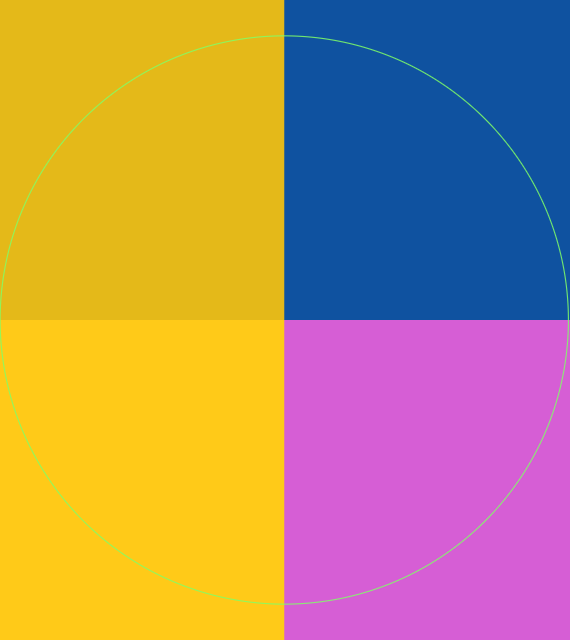
Write a WebGL 1 fragment shader that draws this background.

```glsl
precision highp float;
// Four flat colour quadrants crossed by a thin green circle.

#define CENTER vec2(0.4987, 0.5)   // crossing point, fraction of the canvas
#define RADIUS 0.4985              // circle radius, in canvas widths
#define LINE_WIDTH 0.0020          // circle stroke, in canvas widths
#define LINE_OPACITY 0.85
#define OCHRE vec3(0.894, 0.725, 0.098)
#define YELLOW vec3(1.0, 0.792, 0.094)
#define BLUE vec3(0.059, 0.322, 0.627)
#define ORCHID vec3(0.840, 0.367, 0.835)
#define GREEN vec3(0.50, 1.0, 0.40)

uniform vec2 u_resolution;

// Antialiased coverage of the positive side of a signed distance.
float coverage(float dist, float pixel) {
    return clamp(dist / pixel + 0.5, 0.0, 1.0);
}

void main() {
    // Both axes measured in canvas widths, from the crossing point.
    float pixel = 1.0 / u_resolution.x;
    vec2 p = (gl_FragCoord.xy - CENTER * u_resolution) * pixel;

    // Quadrants
    float right = coverage(p.x, pixel);
    float top = coverage(p.y, pixel);
    vec3 upper = mix(OCHRE, BLUE, right);
    vec3 lower = mix(YELLOW, ORCHID, right);
    vec3 color = mix(lower, upper, top);

    // Circle outline
    float ringDist = abs(length(p) - RADIUS);
    float ring = coverage(0.5 * LINE_WIDTH - ringDist, pixel);
    color = mix(color, GREEN, ring * LINE_OPACITY);

    gl_FragColor = vec4(color, 1.0);
}
```
